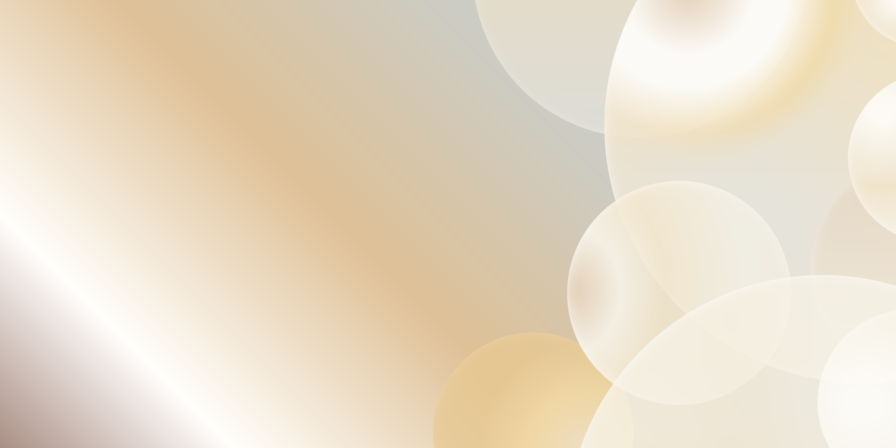
This background is drawn by a Shadertoy shader. Its source:

```glsl
// Soft overlapping cream and gold discs over a satin diagonal gradient.
// Each disc is a smooth distance mask filled by a radial colour ramp,
// composited back to front with a thin pale rim.

const vec3 WHITE = vec3(1.0, 0.995, 0.985);
const vec3 IVORY = vec3(0.965, 0.95, 0.905);
const vec3 CREAM = vec3(0.95, 0.90, 0.80);
const vec3 GOLD  = vec3(0.955, 0.86, 0.65);
const vec3 AMBER = vec3(0.905, 0.785, 0.575);
const vec3 BEIGE = vec3(0.90, 0.83, 0.74);
const vec3 TAN   = vec3(0.87, 0.755, 0.59);
const vec3 MIST  = vec3(0.80, 0.80, 0.77);
const vec3 PEARL = vec3(0.91, 0.90, 0.87);
const vec3 UMBER = vec3(0.66, 0.56, 0.52);

// Position of t between two stops, clamped
float between(float a, float b, float t) {
    return clamp((t - a) / (b - a), 0.0, 1.0);
}

// Four colour gradient with a stop position for each colour
vec3 ramp(float t, vec4 stops, vec3 a, vec3 b, vec3 c, vec3 d) {
    vec3 col = mix(a, b, between(stops.x, stops.y, t));
    col = mix(col, c, between(stops.y, stops.z, t));
    return mix(col, d, between(stops.z, stops.w, t));
}

// Blends a disc, with a faint bright rim, over the colour below
vec3 disc(vec3 below, vec2 p, vec2 centre, float radius, vec3 fill,
          float alpha, float rim) {
    float dist = length(p - centre) - radius;
    float pixel = 1.0 / iResolution.y;
    float mask = 1.0 - smoothstep(-pixel, pixel, dist);
    float edge = exp(-abs(dist) / 0.009) * rim;
    vec3 lit = mix(fill, WHITE, edge);
    return mix(below, lit, mask * max(alpha, edge));
}

// Diagonal satin fold: umber, white, tan, mist
vec3 satin(vec2 p) {
    float d = p.x + p.y - 1.0;
    return ramp(d, vec4(-1.0, -0.48, 0.26, 1.0), UMBER, WHITE, TAN, MIST);
}

void mainImage(out vec4 fragColor, in vec2 fragCoord) {
    vec2 p = fragCoord / iResolution.y;
    vec3 col = satin(p);

    // Misty disc at the top
    vec3 fill = mix(PEARL, CREAM, between(0.76, 1.02, p.y));
    col = disc(col, p, vec2(1.427, 1.065), 0.372, fill, 0.62, 0.35);

    // Amber disc at the bottom, paler to the lower right
    float amberT = length(p - vec2(1.30, 0.0));
    fill = ramp(amberT, vec4(0.0, 0.12, 0.23, 0.33), CREAM, GOLD, AMBER, AMBER);
    col = disc(col, p, vec2(1.19, 0.034), 0.224, fill, 0.8, 0.12);

    // Large disc holding a white and gold halo
    float halo = length(p - vec2(1.536, 1.026));
    vec3 veil = mix(CREAM, PEARL, exp(-7.0 * dot(p - vec2(1.66, 0.50), p - vec2(1.66, 0.50))));
    vec3 warm = mix(CREAM, GOLD, between(1.38, 1.76, p.x));
    veil = mix(veil, GOLD, 0.3 * between(0.55, 0.95, p.y));
    fill = ramp(halo, vec4(0.02, 0.15, 0.22, 0.33), BEIGE, WHITE, WHITE, warm);
    fill = mix(fill, veil, smoothstep(0.29, 0.41, halo));
    col = disc(col, p, vec2(1.922, 0.719), 0.573, fill, 0.9, 0.5);

    // Small discs along the right side
    fill = ramp(length(p - vec2(2.0, 1.0)), vec4(0.0, 0.04, 0.08, 0.13),
                WHITE, IVORY, CREAM, GOLD);
    col = disc(col, p, vec2(2.057, 1.052), 0.156, fill, 0.9, 0.5);
    fill = mix(BEIGE, IVORY, between(0.55, 0.15, p.y));
    col = disc(col, p, vec2(2.057, 0.401), 0.247, fill, 0.55, 0.4);
    fill = ramp(length(p - vec2(1.97, 0.755)), vec4(0.03, 0.09, 0.17, 0.28),
                WHITE, IVORY, CREAM, IVORY);
    col = disc(col, p, vec2(2.083, 0.648), 0.19, fill, 0.85, 0.5);

    // Middle disc with a beige hollow by its left edge
    float hollow = length((p - vec2(1.285, 0.35)) * vec2(1.0, 0.75));
    fill = ramp(hollow, vec4(0.01, 0.10, 0.20, 0.38), BEIGE, IVORY, CREAM, IVORY);
    float clear = mix(0.92, 0.60, between(1.38, 1.72, p.x));
    col = disc(col, p, vec2(1.516, 0.346), 0.25, fill, clear, 0.5);

    // Broad ivory disc rising from below
    fill = mix(IVORY, CREAM, 0.25 * exp(-pow((p.x - 1.65) / 0.12, 2.0)));
    col = disc(col, p, vec2(1.836, -0.185), 0.571, fill, 0.78, 0.6);

    // Bright disc in the lower right corner
    fill = mix(WHITE, IVORY, between(0.04, 0.22, length(p - vec2(1.93, 0.10))));
    col = disc(col, p, vec2(2.031, 0.102), 0.206, fill, 0.8, 0.5);

    fragColor = vec4(col, 1.0);
}
```
